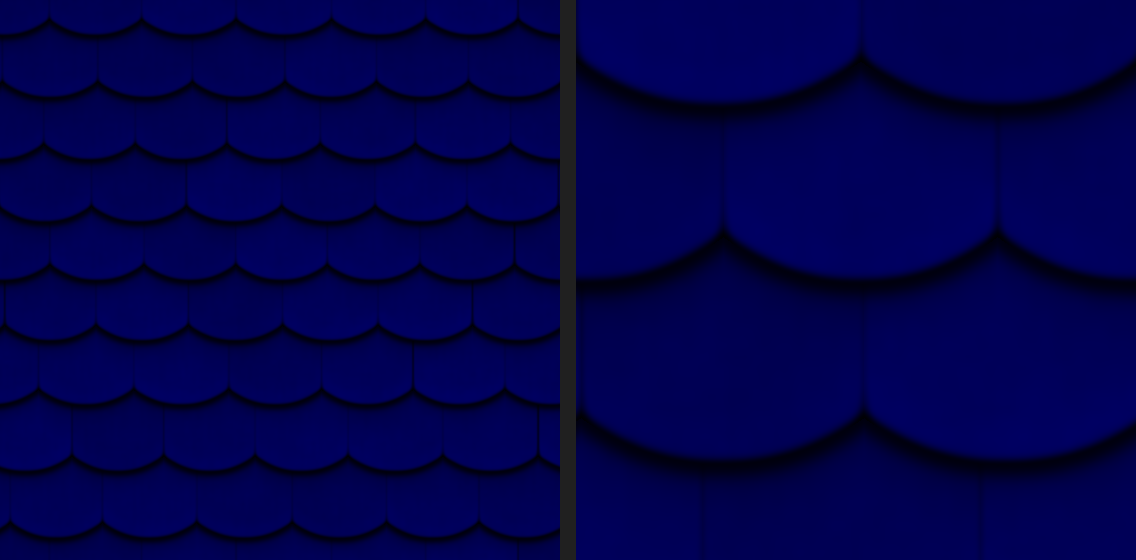
Left: the whole. Right: its middle third, enlarged.
A WebGL 2 fragment shader for this texture:

```glsl
#version 300 es
precision highp float;
// Overlapping scalloped roof tiles in deep blue: rows of rounded tile ends, each
// casting a soft shadow on the row below, with faint seams rising from the cusps.
// Every row is a curve y = edge(x); hashes vary the tiles, seams and weathering.

uniform vec2 u_resolution;
out vec4 outColor;

#define COLS 6.0
#define ROWS 9
#define SAG 0.25            // scallop depth, in rows
#define CURVE 2.2           // roundness of the scallop
#define LINE_WIDTH 0.072    // dark gap under an edge, in rows
#define RIM_WIDTH 0.036     // dark falloff above an edge, in rows
#define SHADOW_LENGTH 0.15  // soft shadow under an edge, in rows
#define SEAM_WIDTH 0.013    // in tiles
#define WOBBLE 0.022        // unevenness of tile widths
#define TILE_BLUE 0.345
#define TILE_VARIATION 0.10
#define GRAIN 0.11

// Per row: sideways shift in tiles, and height of its lowest point in rows.
const vec2 ROW_LAYOUT[ROWS] = vec2[ROWS](
    vec2(0.54, 0.58), vec2(0.04, 0.58), vec2(0.45, 0.58),
    vec2(0.00, 0.58), vec2(0.52, 0.52), vec2(0.04, 0.49),
    vec2(0.43, 0.52), vec2(0.75, 0.59), vec2(0.12, 0.66));

float hash(vec2 p) {
    vec3 q = fract(vec3(p.xyx) * vec3(0.1031, 0.1030, 0.0973));
    q += dot(q, q.yzx + 33.33);
    return fract((q.x + q.y) * q.z);
}

// Value noise that wraps at the given period.
float noise(vec2 p, vec2 period) {
    vec2 cell = floor(p), f = fract(p);
    f = f * f * (3.0 - 2.0 * f);
    vec2 a = mod(cell, period), b = mod(cell + 1.0, period);
    return mix(mix(hash(a), hash(vec2(b.x, a.y)), f.x),
               mix(hash(vec2(a.x, b.y)), hash(b), f.x), f.y);
}

int wrapRow(int row) { return (row + ROWS) % ROWS; }

// Horizontal tile coordinate in a row; cusps and seams lie on whole numbers.
float tileCoord(int row, float x) {
    int r = wrapRow(row);
    return x * COLS - ROW_LAYOUT[r].x + WOBBLE * sin(6.2832 * x + float(r) * 2.4);
}

// Lower edge of a row (x) and its slope correction for true distance (y).
vec2 rowEdge(int row, float x) {
    float u = abs(2.0 * fract(tileCoord(row, x)) - 1.0);
    float y = float(row) + ROW_LAYOUT[wrapRow(row)].y - SAG * pow(u, CURVE);
    float slope = SAG * CURVE * 2.0 * pow(u, CURVE - 1.0) * COLS / float(ROWS);
    return vec2(y, inversesqrt(1.0 + slope * slope));
}

float bell(float d, float width) {
    return exp(-d * d / (width * width));
}

void main() {
    vec2 uv = gl_FragCoord.xy / u_resolution;
    float depth = (1.0 - uv.y) * float(ROWS);

    // Find the visible row and the distances to the edges around it.
    int row = int(floor(depth));
    if (depth > rowEdge(row, uv.x).x) row++;
    vec2 lower = rowEdge(row, uv.x), upper = rowEdge(row - 1, uv.x);
    float toLower = (lower.x - depth) * lower.y;
    float toUpper = (depth - upper.x) * upper.y;

    // Tone of each tile, a little lighter towards its rounded end.
    float t = tileCoord(row, uv.x);
    float rowId = float(wrapRow(row));
    float tone = hash(vec2(mod(floor(t), COLS), rowId) + 7.0) - 0.5;
    float light = TILE_BLUE * (1.0 + TILE_VARIATION * tone);
    light *= 1.0 + 0.05 * bell(toLower - 0.12, 0.12);

    // Weathering: broad blotches, fine streaks and specks.
    float blotch = noise(uv * vec2(18.0, 24.0), vec2(18.0, 24.0));
    float streak = noise(uv * vec2(150.0, 30.0), vec2(150.0, 30.0));
    float speck = noise(uv * vec2(90.0, 130.0), vec2(90.0, 130.0));
    light *= 1.0 + GRAIN * (0.5 * blotch + 0.25 * streak + 0.25 * speck - 0.5);

    // Seams: mostly faint, a few dark, flaring into the cusp.
    float seamId = floor(t + 0.5);
    float chance = hash(vec2(mod(seamId, COLS), rowId) + 31.0);
    float flare = exp(-max(toLower, 0.0) / 0.06);
    float seamWidth = max(SEAM_WIDTH + 0.025 * flare, COLS / u_resolution.x);
    float seamDark = mix(mix(0.12, 0.65, pow(chance, 5.0)), 0.75, flare);
    light *= 1.0 - seamDark * bell(t - seamId, seamWidth);

    // Gap and shadow under the row above, and the rim of this row.
    light *= 1.0 - 0.45 * exp(-toUpper / SHADOW_LENGTH);
    light *= 1.0 - 0.70 * bell(toUpper, LINE_WIDTH);
    light *= 1.0 - 0.835 * bell(toLower, RIM_WIDTH);

    outColor = vec4(0.0, 0.0, light, 1.0);
}
```
